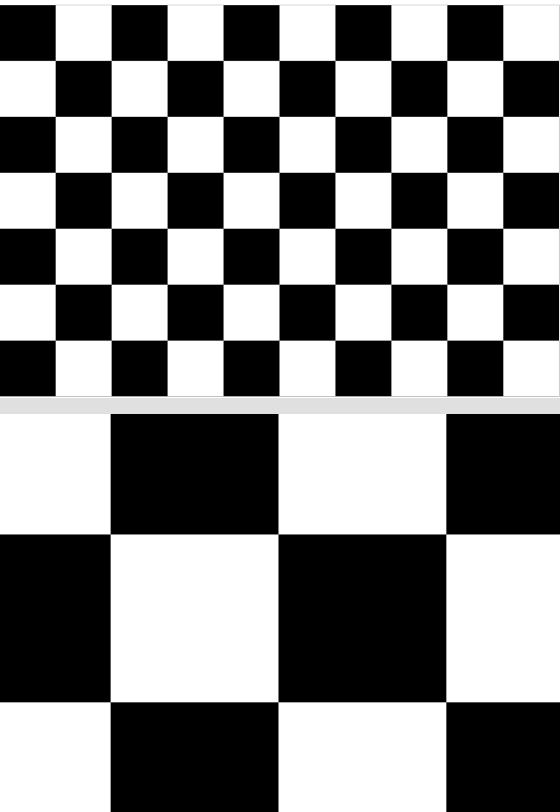
Top: the whole. Bottom: its middle third, enlarged.
Give the GLSL for this pattern, as a WebGL 2 fragment shader.

```glsl
#version 300 es
precision highp float;

uniform vec2 u_resolution;
out vec4 fragColor;

// Square wave of period 2 with soft edges: +1 on even cells, -1 on odd ones
vec2 softSquareWave(vec2 cell, float blur) {
    vec2 toEdge = 0.5 - abs(mod(cell, 2.0) - 0.5);
    vec2 wrapped = abs(mod(cell - 0.5, 2.0) - 1.0) - 0.5;
    return clamp(max(toEdge, wrapped) / blur, -1.0, 1.0);
}

// Coverage of a rectangle spanning from zero to size
float boardMask(vec2 cell, vec2 size, float blur) {
    vec2 inside = min(cell, size - cell);
    return clamp(0.5 + 0.5 * min(inside.x, inside.y) / blur, 0.0, 1.0);
}

void main() {
    // Ten by seven squares, measured in canvas widths
    float pitch = 0.0999;
    vec2 corner = vec2(-0.0004, 0.0025);
    vec2 cell = (gl_FragCoord.xy / u_resolution.x - corner) / pitch;
    float blur = 0.6 / (u_resolution.x * pitch);

    // Squares alternate along both axes
    vec2 wave = softSquareWave(cell, blur);
    float ink = 0.5 + 0.5 * wave.x * wave.y;

    // White margin around the board
    ink *= boardMask(cell, vec2(10.0, 7.0), blur);

    vec3 white = vec3(1.0);
    vec3 black = vec3(0.0);
    fragColor = vec4(mix(white, black, ink), 1.0);
}
```
